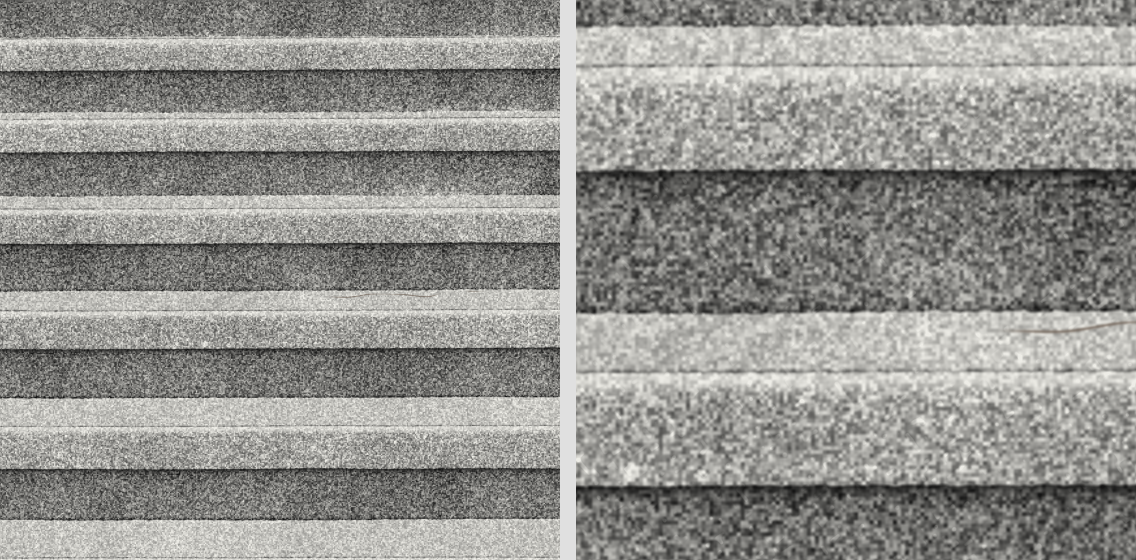
Left: the whole. Right: its middle third, enlarged.
This texture is drawn by a three.js fragment shader. Its source:

```glsl
varying vec2 vUv;

const float SOFT = 0.0014;
const vec3 STONE_TINT = vec3(1.004, 1.0, 0.974);
const vec3 HAIRLINE_BROWN = vec3(0.42, 0.36, 0.31);

float hash(vec2 p) {
  vec3 q = fract(p.xyx * 0.1031);
  q += dot(q, q.yzx + 33.33);
  return fract((q.x + q.y) * q.z);
}

float noise(vec2 p) {
  vec2 cell = floor(p);
  vec2 f = fract(p);
  f = f * f * (3.0 - 2.0 * f);
  float low = mix(hash(cell), hash(cell + vec2(1.0, 0.0)), f.x);
  float high = mix(hash(cell + vec2(0.0, 1.0)), hash(cell + 1.0), f.x);
  return mix(low, high, f.y);
}

float fbm(vec2 p) {
  float sum = 0.0;
  float weight = 0.5;
  for (int k = 0; k < 4; k++) {
    sum += weight * noise(p);
    p = p * 2.07 + 17.3;
    weight *= 0.5;
  }
  return sum / 0.9375;
}

float past(float edge, float y) {
  return smoothstep(edge - SOFT, edge + SOFT, y);
}

float ridge(float center, float width, float y) {
  float d = (y - center) / width;
  return exp(-d * d);
}

// Step layout, measured downward; spacing grows toward the viewer
float treadTop(float i) {
  return 0.0651 + i * (0.1287 + i * (0.00553 + i * 0.00065));
}

float treadDepth(float i) {
  return max(0.0, 0.0039 + i * (0.0078 + i * 0.00104));
}

float nosingHeight(float i) {
  return 0.056 + i * (0.00065 + i * 0.00104);
}

float edgeWobble(float x, float seed, float amount) {
  float slow = noise(vec2(x * 7.0, seed)) - 0.5;
  float fine = noise(vec2(x * 210.0, seed + 40.0)) - 0.5;
  return amount * (slow + 0.6 * fine);
}

// Pale weathering along the foot of a riser
float dust(vec2 p, float base, float i) {
  float height = max(base - p.y, 0.0);
  float patches = smoothstep(0.38, 0.64, fbm(vec2(p.x * 11.0, p.y * 20.0) + i * 9.0));
  float flakes = smoothstep(0.35, 0.7, noise(p * 120.0));
  float upper = 1.0 - smoothstep(1.0, 2.5, i);
  float side = mix(0.35, 1.0, smoothstep(0.55, 0.75, p.x));
  float reach = mix(0.01, 0.028, step(0.5, i));
  return patches * (0.45 + 0.55 * flakes) * upper * side * exp(-height / reach);
}

// Returns tone and grain strength for one step
vec2 stepSurface(vec2 p, float i, float mottle) {
  float nose = treadTop(i) + treadDepth(i) + edgeWobble(p.x, i + 11.0, 0.0012);
  float foot = nose + nosingHeight(i) + edgeWobble(p.x, i + 23.0, 0.001);
  float base = treadTop(i + 1.0);
  float drop = max(p.y - foot, 0.0);
  float fall = p.y - nose;

  float broken = 0.25 + 0.75 * noise(vec2(p.x * 190.0, i * 5.0));
  float crease = ridge(nose - 0.0012, 0.0015, p.y) * broken;
  float back = exp(-max(p.y - treadTop(i), 0.0) / 0.004);
  vec2 tread = vec2(0.755 + 0.03 * back + 0.14 * mottle - 0.3 * crease, 0.38);

  float lip = 1.0 - smoothstep(0.003, 0.015, fall);
  float face = 0.615 + 0.05 * (1.0 - smoothstep(0.0, 0.035, fall)) + 0.24 * mottle;
  face -= 0.05 * smoothstep(-0.005, 0.0, p.y - foot);
  vec2 nosing = vec2(mix(face, 0.835, lip), mix(0.61, 0.3, lip));

  // The topmost riser has no overhang in view to shade it
  float shaded = smoothstep(-1.0, 0.0, i);
  float rise = clamp(drop / (base - foot), 0.0, 1.0);
  float wall = 0.42 + 0.05 * rise + 0.27 * mottle;
  wall *= 1.0 - 0.2 * shaded * exp(-drop / 0.016);
  wall *= 1.0 - 0.72 * shaded * exp(-drop / 0.0042);
  wall *= 1.0 - 0.45 * smoothstep(-2.0, 4.0, i) * ridge(base, 0.0036, p.y);
  wall = mix(wall, 0.73, dust(p, base, i));
  vec2 riser = vec2(wall, mix(0.25, 0.61, smoothstep(0.0, 0.009, drop)));

  vec2 surface = mix(tread, nosing, past(nose, p.y));
  return mix(surface, riser, past(foot, p.y));
}

float hairline(vec2 p) {
  float path = 0.524 + 0.016 * (noise(vec2(p.x * 21.0, 3.0)) - 0.5);
  float span = smoothstep(0.58, 0.61, p.x) * (1.0 - smoothstep(0.83, 0.87, p.x));
  float gaps = smoothstep(0.25, 0.5, noise(vec2(p.x * 16.0, 8.0)));
  return ridge(path, 0.0011, p.y) * span * gaps;
}

// Exposed aggregate; the turned layer hides the noise lattice
float aggregate(vec2 p) {
  vec2 turned = vec2(0.8 * p.x - 0.6 * p.y, 0.6 * p.x + 0.8 * p.y) + 2.0;
  float chips = smoothstep(0.72, 0.95, noise(turned * 260.0 + 19.0));
  return 0.66 * noise(p * 430.0) + 0.38 * noise(turned * 290.0) - 0.52 + 0.18 * chips;
}

void main() {
  vec2 p = vec2(vUv.x, 1.0 - vUv.y);
  p.y += 0.004 * (p.x - 0.5) * (1.0 - 0.6 * p.y);

  // Cloudy stains with faint vertical streaks
  float mottle = 0.65 * fbm(p * 9.0) + 0.35 * fbm(p * vec2(38.0, 9.0) + 50.0) - 0.5;

  // Nearer steps cover those behind them
  vec2 surface = stepSurface(p, -1.0, mottle);
  for (int k = 0; k < 6; k++) {
    float i = float(k);
    float top = treadTop(i) + edgeWobble(p.x, i + 3.0, 0.0025);
    surface = mix(surface, stepSurface(p, i, mottle), past(top, p.y));
  }

  float tone = surface.x + surface.y * aggregate(p);
  vec3 color = clamp(tone, 0.08, 0.93) * STONE_TINT;
  color = mix(color, HAIRLINE_BROWN, 0.6 * hairline(p));
  gl_FragColor = vec4(color, 1.0);
}
```
